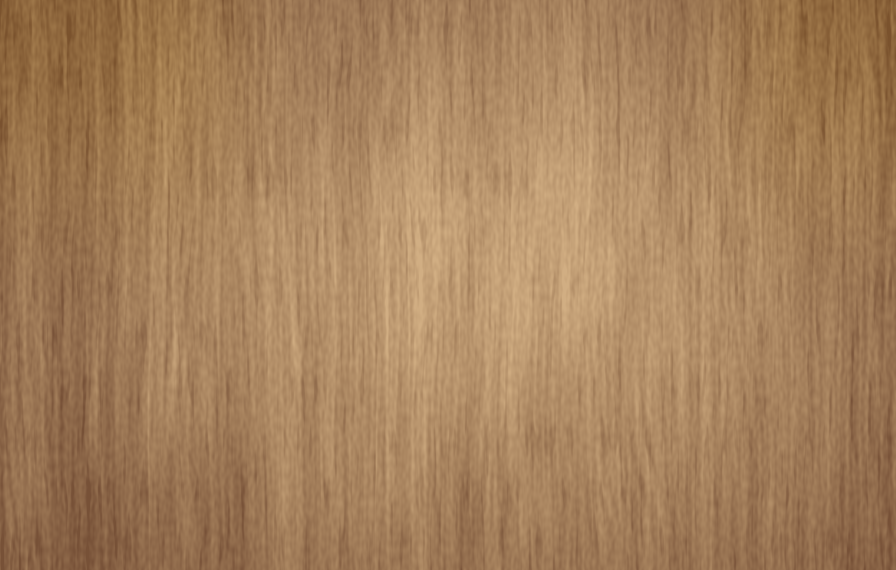
A Shadertoy shader for this texture:

```glsl
const vec3 DARK_WOOD  = vec3(0.535, 0.388, 0.272);
const vec3 MID_WOOD   = vec3(0.652, 0.508, 0.364);
const vec3 LIGHT_WOOD = vec3(0.765, 0.625, 0.463);
const vec3 AMBER_TINT = vec3(0.012, 0.004, -0.042);

vec2 randomGradient(vec2 cell) {
    vec3 h = fract(cell.xyx * vec3(0.1031, 0.1030, 0.0973));
    h += dot(h, h.yzx + 33.33);
    float angle = 6.28318 * fract((h.x + h.y) * h.z);
    return vec2(cos(angle), sin(angle));
}

// Gradient noise, roughly -0.7 to 0.7
float gradientNoise(vec2 p) {
    vec2 cell = floor(p);
    vec2 f = p - cell;
    vec2 u = f * f * f * (f * (f * 6.0 - 15.0) + 10.0);
    float a = dot(randomGradient(cell), f);
    float b = dot(randomGradient(cell + vec2(1, 0)), f - vec2(1, 0));
    float c = dot(randomGradient(cell + vec2(0, 1)), f - vec2(0, 1));
    float d = dot(randomGradient(cell + vec2(1, 1)), f - vec2(1, 1));
    return mix(mix(a, b, u.x), mix(c, d, u.x), u.y);
}

// Layers of vertical fibres, each finer and shorter than the last
float fibres(vec2 p, vec2 frequency, int layers) {
    float sum = 0.0;
    float weight = 1.0;
    for (int i = 0; i < layers; i++) {
        sum += weight * gradientNoise(p * frequency + float(i) * vec2(17.3, 9.1));
        frequency *= vec2(2.1, 1.8);
        weight *= 0.95;
    }
    return sum;
}

// Thin lines along the zero crossings of a stretched noise
float veins(vec2 p, vec2 frequency, float width) {
    float n = abs(gradientNoise(p * frequency));
    return 1.0 - smoothstep(0.0, width, n);
}

// Short dark dashes
float pores(vec2 p, vec2 frequency) {
    return smoothstep(0.12, 0.45, gradientNoise(p * frequency));
}

// Slanted, feathered growth lines that show only in scattered patches
float feathering(vec2 p, float lean) {
    float patches = smoothstep(0.1, 0.4, gradientNoise(p * vec2(8.0, 2.3) + lean * 31.0));
    float bend = p.x + lean * p.y + 0.02 * gradientNoise(p * vec2(5.0, 4.0));
    return patches * gradientNoise(vec2(bend * 85.0, p.y * 4.0));
}

// Bright centre falling off to dark sides and corners
float glow(vec2 uv, vec2 centre) {
    vec2 d = (uv - centre) * vec2(1.0, 0.82);
    return 1.21 - 1.95 * sqrt(dot(d, d) + 0.008);
}

// Amber stain in the upper corners
float amberAmount(vec2 uv) {
    float sides = smoothstep(0.18, 0.38, abs(uv.x - 0.54));
    return sides * smoothstep(0.4, 0.95, uv.y);
}

vec3 woodColor(float tone) {
    vec3 lower = mix(DARK_WOOD, MID_WOOD, tone * 2.0);
    vec3 upper = mix(MID_WOOD, LIGHT_WOOD, tone * 2.0 - 1.0);
    return tone < 0.5 ? lower : upper;
}

void mainImage(out vec4 fragColor, in vec2 fragCoord) {
    vec2 uv = fragCoord / iResolution.xy;
    vec2 p = fragCoord / iResolution.y;

    // Gentle sway of the grain along its length
    vec2 q = p;
    q.x += 0.014 * gradientNoise(p * vec2(3.0, 1.6));
    q.x += 0.003 * gradientNoise(p * vec2(14.0, 6.0) + 5.0);

    // Grain, from broad fibres to fine speckle
    float grain = 0.20 * fibres(q, vec2(9.0, 0.5), 4);
    grain += 0.30 * gradientNoise(q * vec2(137.0, 5.0) + 40.0);
    grain += 0.25 * gradientNoise(p * vec2(173.0, 61.0) + 0.37);
    grain += 0.32 * (feathering(q, 0.13) + feathering(q, -0.10));

    // Pale veins and dark pores
    float veinMask = smoothstep(0.0, 0.4, gradientNoise(q * vec2(13.0, 1.5) + 70.0));
    grain += 0.20 * veinMask * veins(q + 3.0, vec2(28.0, 0.8), 0.1);
    grain -= 0.24 * pores(q, vec2(127.0, 11.0));

    // Light and colour
    float light = glow(uv, vec2(0.54, 0.53));
    light += 0.12 * gradientNoise(p * vec2(2.2, 1.4) + 12.0);
    vec3 color = woodColor(clamp(light + grain, -0.3, 1.25));
    color += AMBER_TINT * amberAmount(uv);
    fragColor = vec4(color, 1.0);
}
```
